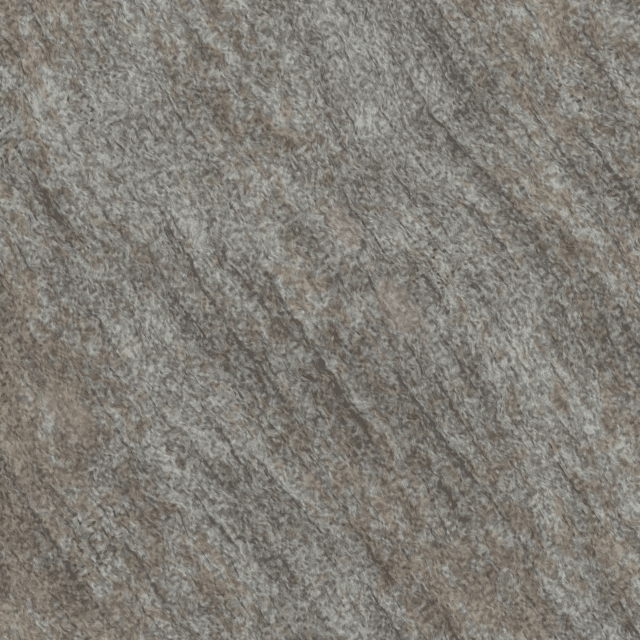
Reproduce this texture procedurally as a Shadertoy shader.

```glsl
// Weathered grey schist with slanted grain, dark cracks, rust stains and pale inclusions.
#define GRAIN_ANGLE 0.96
#define BASE_TONE 0.63
#define BROAD_CONTRAST 0.42
#define STREAK_CONTRAST 0.62
#define GRAIN_CONTRAST 1.12
#define GRAIN_SCALE 260.0
#define CRACK_DEPTH 0.50
#define RUST_AMOUNT 0.58
#define PIT_SCALE 85.0
#define INCLUSIONS 3

const vec3 DARK_STONE = vec3(0.35, 0.33, 0.31);
const vec3 PALE_STONE = vec3(0.66, 0.665, 0.64);
const vec3 RUST = vec3(0.45, 0.40, 0.345);
const vec3 PINK_QUARTZ = vec3(0.60, 0.555, 0.515);

float hash(vec2 p) {
    vec3 q = fract(p.xyx * 0.1031);
    q += dot(q, q.yzx + 33.33);
    return fract((q.x + q.y) * q.z);
}

float noise(vec2 p) {
    vec2 cell = floor(p), f = fract(p);
    f = f * f * (3.0 - 2.0 * f);
    return mix(mix(hash(cell), hash(cell + vec2(1, 0)), f.x),
               mix(hash(cell + vec2(0, 1)), hash(cell + vec2(1, 1)), f.x), f.y);
}

float fbm(vec2 p, int octaves) {
    float sum = 0.0, weight = 0.5, total = 0.0;
    for (int i = 0; i < octaves; i++) {
        sum += weight * noise(p);
        total += weight;
        weight *= 0.5;
        p = mat2(0.88, 0.48, -0.48, 0.88) * p * 2.03 + 17.3;
    }
    return sum / total;
}

// Tapered cracks, one per cell of the given size: a crisp line with a soft shadow on one side
float cracks(vec2 g, vec2 size, float width, float shadow, float rough) {
    float result = 0.0, column = floor(g.x / size.x);
    for (float i = -1.0; i <= 1.0; i++) {
        float k = column + i;
        float y = g.y / size.y + hash(vec2(k, 2.0)) * 7.0;
        vec2 id = vec2(k, floor(y));
        float t = fract(y);
        float taper = smoothstep(0.0, 0.3, t) * smoothstep(1.0, 0.6, t);
        float tilt = (hash(id + 5.0) - 0.5) * 0.16 * size.y * (t - 0.5);
        float d = g.x - (k + 0.2 + 0.6 * hash(id + 9.0)) * size.x - tilt;
        float w = width * taper * (0.3 + 1.4 * rough) + 0.0002;
        float line = 1.0 - smoothstep(0.3 * w, 1.3 * w, abs(d));
        float shade = 0.6 * exp(-abs(d) / (d < 0.0 ? shadow * (0.3 + 1.4 * rough) : 0.6 * width));
        float strength = smoothstep(0.15, 0.8, hash(id + 31.0));
        result = max(result, max(line, shade) * taper * strength);
    }
    return result;
}

// Small dark hollows, one per chosen cell
float pits(vec2 p) {
    vec2 cell = floor(p);
    vec2 centre = 0.35 + 0.3 * vec2(hash(cell + 3.1), hash(cell + 8.7));
    float d = length((fract(p) - centre) * vec2(1.0, 1.5));
    return (1.0 - smoothstep(0.15, 0.4, d)) * step(0.6, hash(cell + 21.0));
}

// Rough ellipses drawn out along the grain
float inclusions(vec2 p, vec2 across, vec2 along, float rough) {
    float mask = 0.0;
    for (int i = 0; i < INCLUSIONS; i++) {
        float id = float(i);
        vec2 d = p - vec2(hash(vec2(id, 4.0)), hash(vec2(id, 9.0)));
        float size = mix(0.010, 0.028, hash(vec2(id, 15.0)));
        float r = length(vec2(dot(d, across), 0.45 * dot(d, along))) / size;
        mask = max(mask, 1.0 - smoothstep(0.7, 1.1, r + 1.2 * (rough - 0.5)));
    }
    return mask;
}

void mainImage(out vec4 fragColor, in vec2 fragCoord) {
    vec2 uv = fragCoord / iResolution.y;

    // Grain space: x across the layers, y along them, bent and jagged
    vec2 along = vec2(cos(GRAIN_ANGLE), -sin(GRAIN_ANGLE));
    vec2 across = vec2(-along.y, along.x);
    vec2 g = vec2(dot(uv, across), dot(uv, along)) + 5.0;
    g.x += 0.04 * (fbm(g * 4.0, 2) - 0.5) + 0.010 * (fbm(g * 22.0 + 40.0, 2) - 0.5)
         + 0.005 * (noise(g * 75.0) - 0.5);

    // Stone tone from wide bands down to single grains
    float broad = fbm(g * vec2(9.0, 3.0) + 11.0, 4);
    float streak = fbm(g * vec2(42.0, 12.0) + 70.0, 4);
    float grain = fbm(g * GRAIN_SCALE * vec2(1.0, 0.7), 2);
    float tone = BASE_TONE + BROAD_CONTRAST * (broad - 0.5)
               + STREAK_CONTRAST * (streak - 0.5) + GRAIN_CONTRAST * (grain - 0.5);

    // Long cracks, shorter splits and hairlines
    float rough = fbm(g * vec2(80.0, 40.0) + 13.0, 3);
    float crack = cracks(g, vec2(0.095, 0.60), 0.0042, 0.022, rough);
    crack = max(crack, 0.85 * cracks(g + 3.3, vec2(0.042, 0.24), 0.0026, 0.010, rough));
    crack = max(crack, 0.65 * cracks(g + 6.1, vec2(0.018, 0.085), 0.0018, 0.004, rough));
    tone -= CRACK_DEPTH * crack * (0.75 + 0.5 * streak);

    // Clusters of pits
    float pitMask = smoothstep(0.66, 0.74, fbm(uv * 7.0 + 23.0, 3));
    tone -= 0.45 * pitMask * pits(g * PIT_SCALE);

    vec3 colour = mix(DARK_STONE, PALE_STONE, clamp(tone, 0.0, 1.1));

    // Rust gathers in broad stains, speckled between the grains
    float speckle = fbm(g * vec2(80.0, 48.0), 4);
    float stain = fbm(g * vec2(5.0, 2.2) + 47.0, 4) + 0.9 * (speckle - 0.5);
    float rust = smoothstep(0.46, 0.70, stain) * (1.0 - 0.7 * crack);
    vec3 rustShade = RUST * (0.72 + 0.5 * clamp(tone, 0.0, 1.1));
    colour = mix(colour, rustShade, RUST_AMOUNT * rust);

    // Pale pinkish inclusions
    float quartz = inclusions(uv, across, along, fbm(g * 40.0, 3));
    colour = mix(colour, PINK_QUARTZ * (0.86 + 0.28 * grain), 0.5 * quartz);

    fragColor = vec4(colour, 1.0);
}
```
